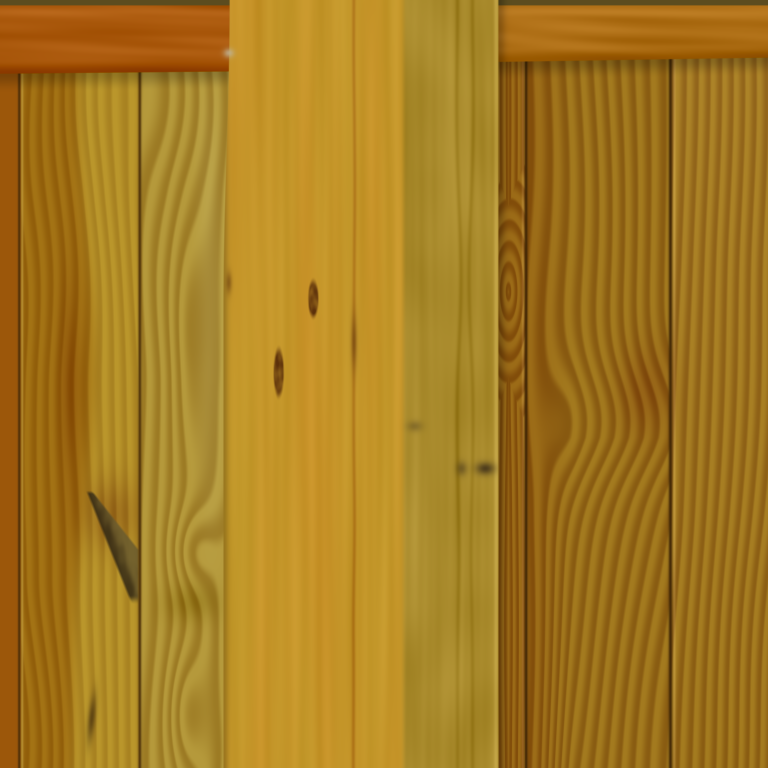
Reproduce this texture procedurally as a WebGL 1 fragment shader.

```glsl
precision highp float;
// Varnished pine wall: grained planks and two rails behind a square knotted post.
uniform vec2 u_resolution;

vec2 gradient(vec2 cell) {
  vec2 h = vec2(dot(cell, vec2(27.1, 61.7)), dot(cell, vec2(69.5, 18.3)));
  return fract(sin(h) * 437.585) * 2.0 - 1.0;
}

float noise(vec2 p) {
  vec2 i = floor(p), f = fract(p), e = vec2(1, 0);
  vec2 u = f * f * (3.0 - 2.0 * f);
  float low = mix(dot(gradient(i), f), dot(gradient(i + e), f - e), u.x);
  float high = mix(dot(gradient(i + e.yx), f - e.yx), dot(gradient(i + 1.0), f - 1.0), u.x);
  return mix(low, high, u.y);
}

// Soft step, never thinner than a pixel.
float edge(float at, float x) {
  float w = max(0.0012, 0.8 / u_resolution.y);
  return smoothstep(at - w, at + w, x);
}

float line(float x, float at, float width) {
  float d = (x - at) / width;
  return exp(-d * d);
}

float spot(vec2 p, float x, float y, float rx, float ry) {
  vec2 d = (p - vec2(x, y)) / vec2(rx, ry);
  return exp(-dot(d, d));
}

// Growth ring: slow darkening, quicker return.
float ring(float phase) {
  float f = fract(phase);
  return smoothstep(0.1, 0.72, f) * (1.0 - smoothstep(0.76, 1.0, f));
}

vec3 leftPlanks(vec2 p) {
  float wobble = noise(p * vec2(9, 4));
  // Amber heartwood beside pale sapwood.
  float border = 0.094 + 0.012 * p.y + 0.022 * line(p.y, 0.5, 0.2);
  vec3 a = mix(vec3(0.64, 0.45, 0.08), vec3(0.73, 0.59, 0.17),
               smoothstep(-0.015, 0.012, p.x - border + 0.012 * wobble));
  a -= vec3(0.07, 0.08, 0.04) * ring(p.x * 62.0 + p.y * 1.6 + wobble * 1.6);
  a -= vec3(0.06, 0.09, 0.03) * spot(p, 0.09, 0.5, 0.014, 0.13);
  a -= vec3(0.1, 0.14, 0.05) * spot(p, 0.145, 0.33, 0.035, 0.045);
  // Tapered scar and a small streak below it.
  float t = (0.362 - p.y) / 0.145;
  float inner = p.x - 0.112 - 0.058 * t;
  float outer = min(0.119 + 0.115 * t, 0.181) - p.x;
  float scar = smoothstep(0.0, 0.04, t) * (1.0 - smoothstep(0.94, 1.03, t))
             * smoothstep(-0.002, 0.003, min(inner, outer));
  float fade = smoothstep(0.0, 0.026, inner + 0.012 * noise(p * vec2(110, 45)));
  a = mix(a, mix(vec3(0.2, 0.16, 0.08), vec3(0.42, 0.36, 0.18), fade), scar * 0.88);
  a = mix(a, vec3(0.28, 0.19, 0.05), 0.75 * spot(p, 0.113 + 0.1 * p.y, 0.065, 0.005, 0.03));
  // Pale plank with looping rings.
  float swirl = 1.7 * spot(p, 0.251, 0.28, 0.032, 0.055)
              + 1.8 * spot(p, 0.241, 0.07, 0.026, 0.085)
              + 1.3 * spot(p, 0.245, 0.53, 0.024, 0.15);
  float bands = ring(p.x * 44.0 + swirl + wobble * 2.2 - p.y);
  vec3 b = mix(vec3(0.71, 0.6, 0.23), vec3(0.58, 0.44, 0.11), bands * 0.75);
  b += vec3(0.03, 0.05, 0.07) * spot(p, 0.275, 0.6, 0.02, 0.3);
  b -= 0.09 * spot(p, 0.25, 0.215, 0.035, 0.025);
  // Plank joints.
  vec3 c = mix(vec3(0.61, 0.34, 0.04), mix(a, b, edge(0.182, p.x)), edge(0.027, p.x));
  c = mix(c, vec3(0.76, 0.62, 0.25), 0.6 * line(p.x, 0.029, 0.0016));
  return mix(c, vec3(0.28, 0.17, 0.03), 0.85 * (line(p.x, 0.025, 0.0018) + line(p.x, 0.182, 0.0022)));
}

vec3 rightPlanks(vec2 p) {
  float wobble = noise(p * vec2(7, 3) + 5.0);
  // Grain kinks right at mid height, then drifts left below.
  float bend = 0.035 * line(p.y, 0.45, 0.085) - 0.13 * max(0.43 - p.y, 0.0);
  float middle = ring((p.x - bend * smoothstep(0.69, 0.75, p.x)) * 53.0 + wobble * 1.7);
  float far = ring((p.x + 0.04 * (1.0 - p.y) * (1.0 - p.y)) * 66.0 + wobble * 1.2);
  vec2 k = (p - vec2(0.662, 0.62)) / vec2(0.025, 0.085);
  float knot = ring(min(length(k), 1.3 + abs(k.x)) * 3.2 + wobble);
  float bands = mix(knot, mix(middle, far, edge(0.873, p.x)), edge(0.685, p.x));
  vec3 c = mix(vec3(0.64, 0.48, 0.12), vec3(0.52, 0.34, 0.06), bands * 0.85);
  c -= vec3(0.03, 0.06, 0.03) * (1.0 - smoothstep(0.68, 0.76, p.x));
  c += 0.04 * edge(0.873, p.x) * p.y;
  c -= vec3(0.05, 0.09, 0.03) * spot(p, 0.84, 0.49, 0.035, 0.06);
  c += 0.09 * (line(p.x, 0.681, 0.0018) + line(p.x, 0.878, 0.002));
  return mix(c, vec3(0.24, 0.14, 0.02), 0.9 * (line(p.x, 0.685, 0.0022) + line(p.x, 0.873, 0.0025)));
}

vec3 rails(vec2 p, vec3 wall) {
  float right = step(0.5, p.x);
  float h = p.y - mix(0.904 + 0.01 * p.x, 0.909 + 0.016 * p.x, right);
  vec3 wood = mix(vec3(0.66, 0.34, 0.04), vec3(0.68, 0.43, 0.08), right);
  wood += 0.1 * noise(vec2(p.x * 5.0, p.y * 75.0 + 3.0 * p.x));
  wood += 0.05 * line(p.y, 0.984, 0.006) - 0.12 * (1.0 - smoothstep(0.0, 0.018, h));
  vec3 c = mix(wall * (1.0 - 0.22 * smoothstep(-0.025, 0.0, h)), wood, edge(0.0, h));
  return mix(c, vec3(0.36, 0.3, 0.12), edge(0.993, p.y));
}

vec3 post(vec2 p) {
  vec3 front = vec3(0.77, 0.585, 0.16) + 0.06 * noise(p * vec2(90, 2.5));
  front += vec3(0.03, -0.03, -0.01) * noise(p * vec2(34, 1.4) + 8.0);
  front -= vec3(0.08, 0.12, 0.06) * line(p.x, 0.461 + 0.004 * noise(vec2(p.y * 6.0, 2.3)), 0.0025);
  // Stained side face.
  vec3 side = vec3(0.66, 0.54, 0.17) + 0.08 * noise(p * vec2(16, 9)) + 0.05 * noise(p * vec2(110, 3));
  float sway = 0.01 * noise(vec2(p.y * 4.0, 7.3));
  side -= 0.07 * (line(p.x, 0.596 + sway, 0.003) + line(p.x, 0.615 - sway, 0.003));
  side += 0.1 * line(p.x, 0.646, 0.003);
  vec3 c = mix(front, side, smoothstep(0.521, 0.53, p.x)) * (1.0 - 0.2 * line(p.x, 0.291, 0.006));
  // Resin pockets and knots.
  float pockets = spot(p, 0.408, 0.611, 0.007, 0.025) + spot(p, 0.363, 0.515, 0.007, 0.032);
  float core = smoothstep(0.25, 0.6, pockets) * (0.8 + 0.5 * noise(p * vec2(190, 75)));
  core += 0.5 * (spot(p, 0.461, 0.555, 0.004, 0.035) + spot(p, 0.298, 0.632, 0.004, 0.014));
  c = mix(c, vec3(0.36, 0.19, 0.04), min(core, 1.0));
  float knots = 0.85 * spot(p, 0.632, 0.39, 0.012, 0.008)
              + 0.5 * spot(p, 0.601, 0.39, 0.007, 0.009) + 0.35 * spot(p, 0.54, 0.445, 0.01, 0.007);
  return mix(c, vec3(0.25, 0.19, 0.1), knots);
}

void main() {
  vec2 p = gl_FragCoord.xy / u_resolution;
  vec3 color = rails(p, mix(leftPlanks(p), rightPlanks(p), step(0.5, p.x)));
  color *= 1.0 - 0.22 * line(p.x, 0.65, 0.008);
  float left = 0.291 + 0.008 * smoothstep(0.6, 1.0, p.y);
  color = mix(color, post(p), edge(left, p.x) * (1.0 - edge(0.649, p.x)));
  color = mix(color, vec3(0.75, 0.7, 0.58), 0.8 * spot(p, 0.298, 0.931, 0.007, 0.006));
  gl_FragColor = vec4(color, 1.0);
}
```
